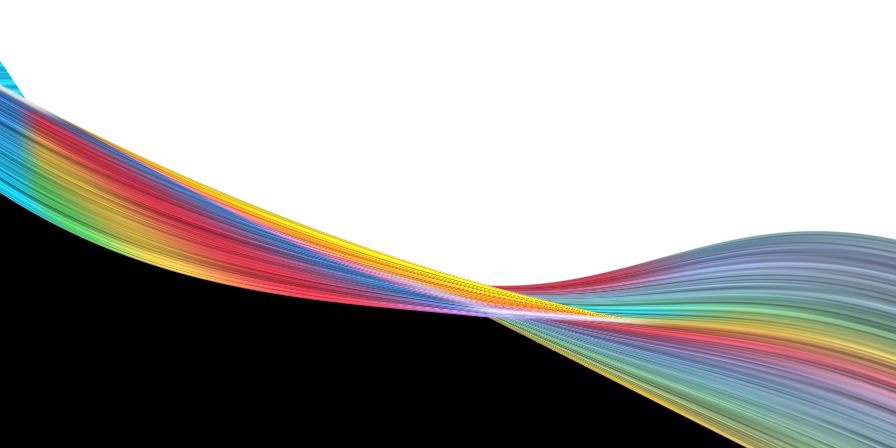
Give the GLSL for this background, as a WebGL 2 fragment shader.

```glsl
#version 300 es
precision highp float;
// A twisted rainbow ribbon of fine strands sweeps between white and black.
// Two sheets, bounded by smooth curves, are coloured across their width;
// stretched value noise draws the strands and soft lines light the folds.
uniform vec2 u_resolution;
out vec4 fragColor;

#define STRANDS 42.0
#define STRAND_CONTRAST 0.42
#define FOLD_LIGHT 0.85
#define FADE_TO_GREY 0.35
#define PI 3.14159265

const vec3 WHITE = vec3(1.0);
const vec3 RED = vec3(0.72, 0.22, 0.29);
const vec3 CYAN = vec3(0.12, 0.76, 0.92);
const vec3 YELLOW = vec3(0.98, 0.86, 0.12);

const vec3 LEFT_RAMP[6] = vec3[6](
    vec3(0.25, 0.46, 0.71), vec3(0.76, 0.20, 0.27), vec3(0.74, 0.62, 0.25),
    vec3(0.32, 0.71, 0.36), vec3(0.10, 0.75, 0.88), vec3(0.22, 0.44, 0.71));

const vec3 RIGHT_RAMP[13] = vec3[13](
    vec3(0.36, 0.54, 0.60), vec3(0.44, 0.50, 0.70), vec3(0.50, 0.60, 0.74),
    vec3(0.44, 0.62, 0.70), vec3(0.40, 0.68, 0.48), vec3(0.80, 0.70, 0.24),
    vec3(0.76, 0.25, 0.32), vec3(0.54, 0.43, 0.62), vec3(0.42, 0.56, 0.72),
    vec3(0.42, 0.62, 0.66), vec3(0.46, 0.67, 0.54), vec3(0.58, 0.68, 0.46),
    vec3(0.78, 0.64, 0.30));

float hash(vec2 p) {
    return fract(sin(dot(p, vec2(127.1, 311.7))) * 43758.5453);
}

float noise(vec2 p) {
    vec2 i = floor(p), f = fract(p);
    f = f * f * (3.0 - 2.0 * f);
    return mix(mix(hash(i), hash(i + vec2(1, 0)), f.x),
               mix(hash(i + vec2(0, 1)), hash(i + vec2(1, 1)), f.x), f.y);
}

// Brightness of strands running along x, at position v across a sheet
float strands(float x, float v) {
    float n = 0.5 * noise(vec2(x * 2.0, v * STRANDS))
            + 0.5 * noise(vec2(x * 3.0 + 7.0, v * STRANDS * 2.3));
    return 1.0 + STRAND_CONTRAST * (2.0 * n - 1.0);
}

// Edges of the two sheets
float leftTop(float x) { return 0.809 - 0.54 * x + 0.12 * x * x; }
float leftBottom(float x) {
    float curve = 0.57 + x * (-0.6465 + x * (0.579 - 0.202 * x));
    return x < 1.09 ? curve : 0.2917 - 0.03 * (x - 1.09);
}
float rightTop(float x) { return 0.423 - 0.061 * cos((x - 1.12) * PI / 0.7); }
float rightBottom(float x) { return 0.2917 - 0.505 * (x - 1.09); }
float tipTop(float x) { return 0.865 - 1.5 * x; }

float glow(float d, float width) { return exp(-d * d / (width * width)); }

vec3 leftRamp(float t) {
    t = clamp(t, 0.0, 4.999);
    int i = int(t);
    return mix(LEFT_RAMP[i], LEFT_RAMP[i + 1], smoothstep(0.0, 1.0, t - float(i)));
}

vec3 rightRamp(float t) {
    t = clamp(t * 12.0, 0.0, 11.999);
    int i = int(t);
    return mix(RIGHT_RAMP[i], RIGHT_RAMP[i + 1], t - float(i));
}

vec3 leftSheet(float x, float v) {
    // The folded strip widens along x and covers the upper part
    float fold = clamp(0.8 * x * x, 0.01, 0.9);
    float across = clamp((v - fold) / (1.0 - fold), 0.0, 1.0);
    vec3 body = leftRamp(4.4 * exp(-2.0 * x) * pow(across, 0.65));
    body = mix(leftRamp(5.0 - v), body, smoothstep(0.02, 0.1, x));
    float q = v / fold;
    vec3 strip = mix(YELLOW, vec3(0.94, 0.58, 0.16), smoothstep(0.1, 0.5, q));
    strip = mix(strip, vec3(0.88, 0.50, 0.70), smoothstep(0.5, 0.72, q));
    vec3 c = mix(strip, body, smoothstep(0.7, 0.95, q));
    c = mix(c, vec3(0.78, 0.45, 0.85), 0.5 * smoothstep(0.8, 1.05, x) * smoothstep(0.6, 1.0, v));
    return c * strands(x, v) * (1.0 + 0.35 * smoothstep(0.85, 1.0, v));
}

vec3 rightSheet(float x, float v) {
    vec3 c = rightRamp(v);
    c = mix(c, RED, (1.0 - smoothstep(0.06, 0.24, v)) * (1.0 - smoothstep(1.3, 1.6, x)));
    c = mix(c, CYAN, 0.8 * glow(v - 0.37, 0.05) * (1.0 - smoothstep(1.4, 1.7, x)));
    c = mix(c, YELLOW, 0.6 * glow(v - 1.0, 0.03) * (1.0 - smoothstep(1.4, 1.65, x)));
    c = mix(c, vec3(0.64, 0.66, 0.64), FADE_TO_GREY * smoothstep(1.4, 2.0, x));
    return c * strands(x, v * 1.6 + 3.0);
}

void main() {
    vec2 p = gl_FragCoord.xy / u_resolution * vec2(2.0, 1.0);
    float x = p.x, y = p.y, px = 1.0 / u_resolution.y;
    float lt = leftTop(x), lb = leftBottom(x), rt = rightTop(x), rb = rightBottom(x);

    // Right sheet, then the left sheet and its tip over it
    float vLeft = clamp((lt - y) / max(lt - lb, 0.004), 0.0, 1.0);
    float vRight = clamp((rt - y) / max(rt - rb, 0.004), 0.0, 1.0);
    float onRight = smoothstep(-px, px, rt - y) * smoothstep(1.08, 1.1, x);
    float onLeft = smoothstep(-px, px, lt - y) * smoothstep(-px, px, y - lb);
    float onTip = smoothstep(-px, px, tipTop(x) - y) * smoothstep(-px, px, y - lt);
    vec3 color = mix(WHITE, rightSheet(x, vRight), onRight);
    color = mix(color, CYAN * strands(x, y * 3.0), onTip);
    color = mix(color, leftSheet(x, vLeft), onLeft);

    // Light along the folds
    float spine = glow(y - mix(0.31, 0.282, (x - 1.05) / 0.37), 0.006)
                * smoothstep(0.98, 1.15, x) * (1.0 - smoothstep(1.36, 1.52, x));
    float crease = glow(y - (0.375 - 0.34 * (x - 0.9)), 0.008)
                 * smoothstep(0.75, 0.95, x) * (1.0 - smoothstep(1.1, 1.2, x));
    float knot = glow(y - lt + 0.004, 0.007) * (1.0 - smoothstep(0.06, 0.18, x));
    color = mix(color, vec3(0.72, 0.84, 1.0), 0.65 * crease);
    color = mix(color, WHITE, FOLD_LIGHT * max(spine, knot));

    // Black ground under the ribbon
    color *= smoothstep(-px, px, y - min(lb, rb));
    fragColor = vec4(clamp(color, 0.0, 1.0), 1.0);
}
```
